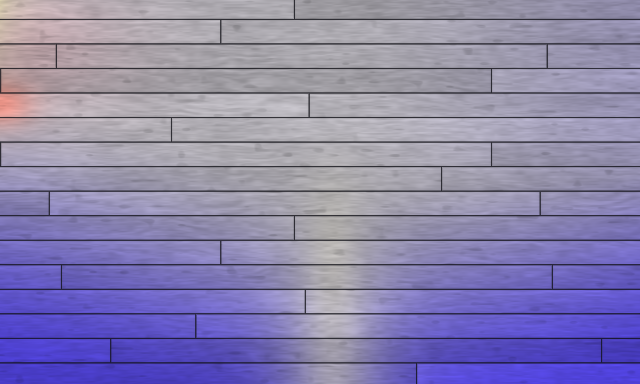
A WebGL 1 fragment shader for this texture:

```glsl
precision highp float;
// Staggered weathered wood planks, washed by violet light with a pale central glow.
uniform vec2 u_resolution;

float hash(vec2 p) {
  return fract(sin(dot(p, vec2(127.1, 311.7))) * 43758.5);
}

float noise(vec2 p) {
  vec2 i = floor(p), f = fract(p);
  f = f * f * (3.0 - 2.0 * f);
  return mix(mix(hash(i), hash(i + vec2(1, 0)), f.x),
             mix(hash(i + vec2(0, 1)), hash(i + vec2(1, 1)), f.x), f.y);
}

// Unit vector along axis i
vec4 axis(float i) {
  return 1.0 - step(0.5, abs(vec4(0, 1, 2, 3) - i));
}

// Joint offset of each course, cycling every sixteen
float stagger(float row) {
  mat4 offsets = mat4(0.460, 0.345, 0.088, 0.001,
                      0.483, 0.268, 0.001, 0.690,
                      0.077, 0.460, 0.345, 0.096,
                      0.477, 0.306, 0.173, 0.651);
  row = mod(row, 16.0);
  return dot(offsets * axis(floor(row / 4.0)), axis(mod(row, 4.0)));
}

// Brightness of the wood; p is in plank lengths and plank heights
float woodTone(vec2 p, vec2 id) {
  float seed = hash(id + 3.7);
  vec2 q = p + vec2(seed * 37.0, seed * 91.0);
  float bend = noise(q * vec2(7.0, 1.3)) + 0.4 * noise(q * vec2(22.0, 2.5));
  float fibre = noise(vec2(q.x * 24.0, q.y * 9.0 + bend * 3.0));
  float fine = noise(vec2(q.x * 60.0, q.y * 17.0 + bend * 2.0));
  float rings = sin(q.y * 16.0 + bend * 15.0);
  float figured = smoothstep(0.4, 0.8, noise(q * vec2(4.0, 0.8) + 9.0));
  float fleck = smoothstep(0.78, 0.95, noise(q * vec2(32.0, 5.0) + 5.0));
  float stain = noise(q * vec2(4.0, 0.9) + 20.0);
  return 0.99 + 0.13 * (hash(id) - 0.5) + 0.11 * (stain - 0.5)
       + 0.10 * (fibre - 0.5) + 0.09 * (fine - 0.5)
       + 0.025 * rings * figured - 0.10 * fleck;
}

// Colour of the light on the wall; p.y runs downward
vec3 wallLight(vec2 p) {
  float side = abs(p.x - 0.52);
  float violet = smoothstep(0.3, 1.05, p.y + 0.45 * side - 0.15);
  float beam = exp(-side * side * 110.0);
  violet *= 1.0 - 0.68 * beam;
  violet = max(violet, 0.22 * smoothstep(0.5, 1.1, p.x));
  vec3 c = mix(vec3(0.685, 0.675, 0.70), vec3(0.29, 0.24, 0.80), violet);
  c += vec3(0.09, 0.09, 0.01) * exp(-side * side * 420.0) * smoothstep(0.3, 0.8, p.y);

  // Warm glow entering from the upper left
  float pink = exp(-p.x * p.x * 28.0 - pow(abs(p.y - 0.12), 2.0) * 28.0);
  float cream = exp(-p.x * 30.0 - p.y * 6.0);
  float orange = exp(-p.x * p.x * 420.0 - pow(abs(p.y - 0.27), 2.0) * 320.0);
  c = mix(c, vec3(0.77, 0.63, 0.66), 0.8 * pink);
  c = mix(c, vec3(0.80, 0.77, 0.62), 0.8 * cream);
  return mix(c, vec3(0.93, 0.53, 0.47), 0.8 * orange);
}

void main() {
  vec2 p = gl_FragCoord.xy / u_resolution;
  p.y = 1.0 - p.y;
  float pixel = 1.0 / u_resolution.x;

  // Plank cell: courses down, boards along each course
  float plankLength = 0.767, courses = 15.65;
  float y = p.y * courses + 0.21;
  float row = floor(y);
  float x = (p.x - stagger(row)) / plankLength;
  vec2 id = vec2(floor(x), row);
  vec2 cell = vec2(fract(x), fract(y));

  // Distances to the seams, in canvas widths
  float rowHeight = u_resolution.y / u_resolution.x / courses;
  float below = cell.y * rowHeight;
  float seam = min(below, rowHeight - below);
  float joint = min(cell.x, 1.0 - cell.x) * plankLength;
  float edge = min(seam, joint);

  vec3 color = wallLight(p) * woodTone(cell, id);
  color *= 1.0 - 0.10 * exp(-edge / 0.0016);
  color *= 1.0 + 0.05 * exp(-pow((below - 0.004) / 0.002, 2.0));

  // Dark gaps between boards
  float gap = 1.0 - smoothstep(0.0010 - 0.5 * pixel, 0.0010 + 0.5 * pixel, edge);
  color = mix(color, color * 0.15 + vec3(0.06, 0.06, 0.08), 0.92 * gap);

  gl_FragColor = vec4(clamp(color, 0.0, 1.0), 1.0);
}
```
